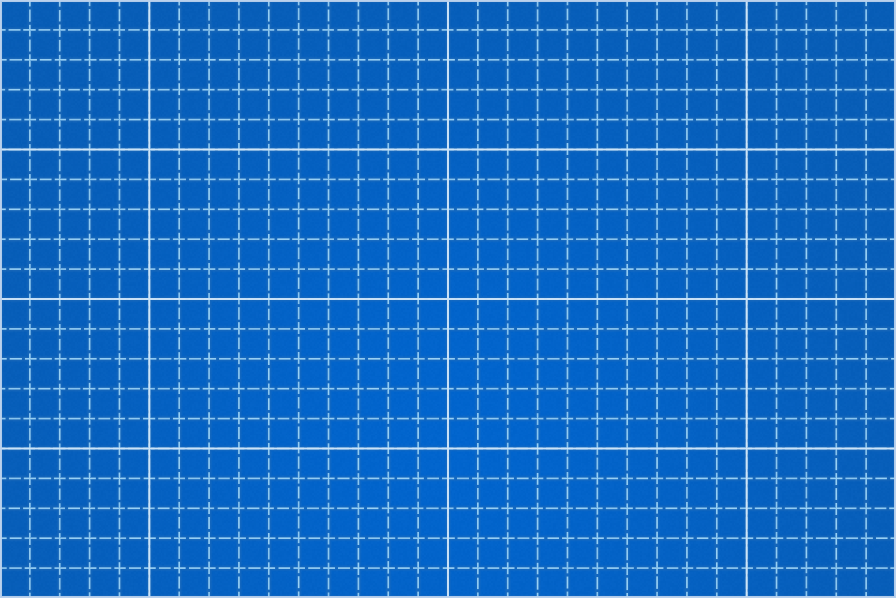
Give the GLSL for this pattern, as a Shadertoy shader.

```glsl
// Blueprint drafting grid: 30 by 20 cells of dashed hairlines under solid rules.
// Distances to repeated lines, measured in cells, are box filtered into coverage;
// a radial gradient, soft line halos and hashed wear finish the paper.

const vec2 CELLS = vec2(30.0, 20.0);
const float DASHES_PER_CELL = 2.0;
const float DASH_FILL = 0.80;
const float DASH_WIDTH = 0.056;
const float RULE_WIDTH = 0.064;
const float BORDER_WIDTH = 0.065;

const vec3 PAPER_LIGHT = vec3(0.005, 0.395, 0.805);
const vec3 PAPER_DARK = vec3(0.030, 0.365, 0.715);
const vec3 HALO_COLOR = vec3(0.150, 0.430, 0.720);
const vec3 DASH_COLOR = vec3(0.600, 0.820, 0.960);
const vec3 RULE_COLOR = vec3(0.800, 0.890, 0.970);
const vec3 BORDER_COLOR = vec3(0.730, 0.820, 0.930);

// Sine-free hash, returns 0 to 1
float hash(vec2 p) {
    vec3 q = fract(p.xyx * 0.1031);
    q += dot(q, q.yzx + 33.33);
    return fract((q.x + q.y) * q.z);
}

// Distance to the nearest line of a repeated set
float lineDistance(float x, float period, float offset) {
    return abs(mod(x - offset + 0.5 * period, period) - 0.5 * period);
}

// Box-filtered coverage of a band of the given full width
float band(float dist, float width, float pixel) {
    float low = max(dist - 0.5 * pixel, -0.5 * width);
    float high = min(dist + 0.5 * pixel, 0.5 * width);
    return clamp((high - low) / pixel, 0.0, 1.0);
}

// Dashes along one line, with slight drift and uneven lengths
float dashes(float along, float lineId, float pixel) {
    float drift = 0.12 * (hash(vec2(lineId, 3.0)) - 0.5);
    float t = along * DASHES_PER_CELL + drift - 0.5;
    float dashId = floor(t);
    float fill = DASH_FILL + 0.08 * (hash(vec2(dashId, lineId)) - 0.5);
    float strength = mix(0.86, 1.0, hash(vec2(lineId, dashId + 71.0)));
    float dist = abs(fract(t) - 0.5);
    return strength * band(dist, fill, pixel * DASHES_PER_CELL);
}

// One dashed family of lines: x = coverage, y = soft halo
vec2 dashedLines(float across, float along, float seed, float pixel) {
    float dist = lineDistance(across, 1.0, 0.0);
    float dash = dashes(along, floor(across + 0.5) + seed, pixel);
    float halo = 1.0 - smoothstep(0.04, 0.13, dist);
    return vec2(band(dist, DASH_WIDTH, pixel) * dash, halo);
}

// Paper brightest at lower centre and duller toward the corners
vec3 paper(vec2 uv) {
    vec2 fromGlow = (uv - vec2(0.5, 0.28)) * vec2(1.35, 0.90);
    return mix(PAPER_LIGHT, PAPER_DARK, smoothstep(0.0, 0.85, length(fromGlow)));
}

void mainImage(out vec4 fragColor, in vec2 fragCoord) {
    vec2 uv = fragCoord / iResolution.xy;
    vec2 grid = uv * CELLS;
    vec2 pixel = CELLS / iResolution.xy;

    // Paper with fine, resolution-independent grain
    vec3 color = paper(uv);
    color += 0.012 * (hash(floor(grid * 16.0)) - 0.5);

    // Dashed cell lines and the dull haze beside them
    vec2 vertical = dashedLines(grid.x, grid.y, 11.0, pixel.x);
    vec2 horizontal = dashedLines(grid.y, grid.x, 57.0, pixel.y);
    color = mix(color, HALO_COLOR, 0.45 * max(vertical.y, horizontal.y));
    color = mix(color, DASH_COLOR, max(vertical.x, horizontal.x));

    // Solid rules: every ten columns from the fifth, every five rows
    float columnRule = band(lineDistance(grid.x, 10.0, 5.0), RULE_WIDTH, pixel.x);
    float rowRule = band(lineDistance(grid.y, 5.0, 0.0), RULE_WIDTH, pixel.y);
    color = mix(color, RULE_COLOR, max(columnRule, rowRule));

    // Pale outer frame
    vec2 edge = min(grid, CELLS - grid);
    float frame = max(band(edge.x, 2.0 * BORDER_WIDTH, pixel.x),
                      band(edge.y, 2.0 * BORDER_WIDTH, pixel.y));
    color = mix(color, BORDER_COLOR, frame);

    fragColor = vec4(clamp(color, 0.0, 1.0), 1.0);
}
```
